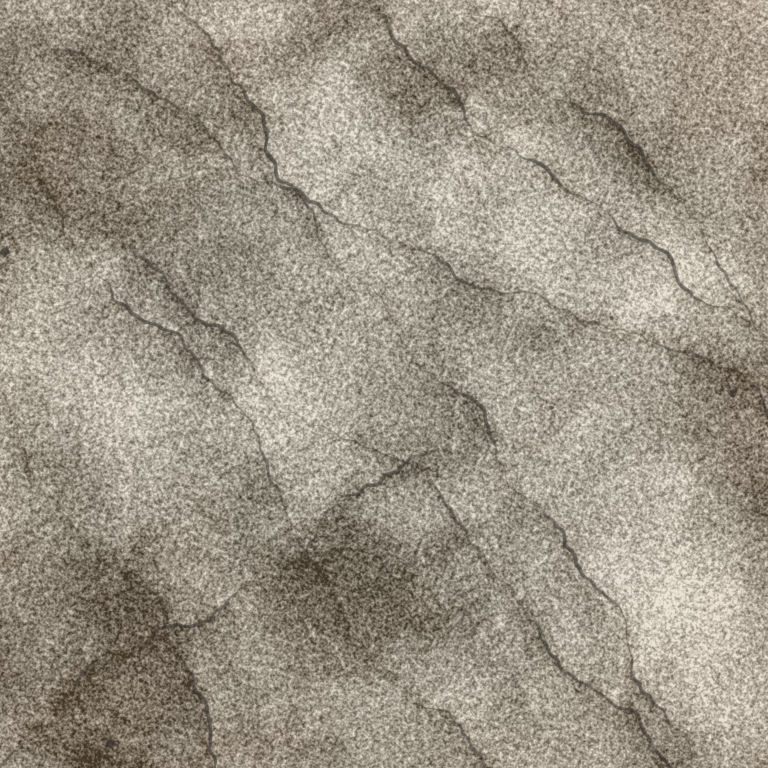
Reproduce this texture procedurally as a Shadertoy shader.

```glsl
// Weathered, speckled stone slab with diagonal cracks, brown stains and pale veins.

#define BASE_TONE 0.632
#define MOTTLE 0.27
#define GRAIN 0.29
#define STAIN 0.10
#define CRACKS 8
#define CRACK_ANGLE -0.66
#define CRACK_WIDTH 0.0017
#define CRACK_DEPTH 0.62
#define VEINS 12
#define VEIN_GAIN 0.13
#define PITS 9

float hash(vec2 p) {
    vec3 q = fract(p.xyx * vec3(0.1031, 0.1030, 0.0973));
    q += dot(q, q.yzx + 33.33);
    return fract((q.x + q.y) * q.z);
}

float cornerSlope(vec2 cell, vec2 offset) {
    float a = 6.2832 * hash(cell);
    return dot(vec2(cos(a), sin(a)), offset);
}

float gradientNoise(vec2 p) {
    vec2 i = floor(p), f = p - i, e = vec2(0.0, 1.0);
    vec2 u = f * f * f * (f * (f * 6.0 - 15.0) + 10.0);
    return mix(mix(cornerSlope(i, f), cornerSlope(i + e.yx, f - e.yx), u.x),
               mix(cornerSlope(i + e, f - e), cornerSlope(i + e.yy, f - e.yy), u.x), u.y);
}

mat2 rotation(float a) {
    return mat2(cos(a), sin(a), -sin(a), cos(a));
}

float fbm(vec2 p) {
    float sum = 0.0, amp = 1.0;
    for (int i = 0; i < 6; i++) {
        sum += amp * gradientNoise(p);
        p = rotation(0.6) * p * 2.0 + 17.3;
        amp *= 0.62;
    }
    return sum;
}

// Meandering line: x is the signed distance, y the position along it, z the end fade
vec3 wanderingLine(vec2 p, vec2 centre, float angle, float halfLength, float seed) {
    vec2 q = (p - centre) * rotation(angle);
    float row = seed * 7.37 + 0.4;
    q.y += 0.100 * gradientNoise(vec2(q.x * 3.0, row))
         + 0.034 * gradientNoise(vec2(q.x * 10.0, row + 40.0))
         + 0.009 * gradientNoise(vec2(q.x * 48.0, row + 80.0));
    return vec3(q.y, q.x, 1.0 - smoothstep(0.75 * halfLength, halfLength, abs(q.x)));
}

void mainImage(out vec4 fragColor, in vec2 fragCoord) {
    vec2 uv = fragCoord / iResolution.y;
    float px = 1.0 / iResolution.y;

    // Cloudy mottling, brighter towards the upper right
    vec2 warp = 0.06 * vec2(fbm(uv * 4.0 + 3.1), fbm(uv * 4.0 + 29.7));
    float tone = BASE_TONE + MOTTLE * fbm((uv + warp) * 3.2 + 5.0);
    tone += 0.07 * (uv.x + uv.y - 1.0) * uv.y;

    // Ragged brown stains
    float stain = smoothstep(0.05, 0.55, fbm((uv + warp) * 2.6 + 61.0));
    tone -= STAIN * stain;

    // Pale, broken veins, mostly upright
    for (int i = 0; i < VEINS; i++) {
        float id = float(i);
        vec2 centre = vec2(hash(vec2(id, 3.0)), hash(vec2(id, 8.0)));
        float angle = (i % 3 == 0) ? -0.3 : 1.45 + 0.4 * (hash(vec2(id, 5.0)) - 0.5);
        vec3 vein = wanderingLine(uv, centre, angle, 0.06 + 0.12 * hash(vec2(id, 11.0)), id + 30.0);
        float broken = smoothstep(-0.25, 0.35, gradientNoise(uv * 38.0 + id));
        float width = 0.003 + 0.005 * hash(vec2(id, 14.0));
        tone += VEIN_GAIN * broken * vein.z * exp(-pow(vein.x / width, 2.0));
    }

    // Diagonal cracks with a dirty halo and a tone step along one side
    float crackMask = 0.0, dirt = 0.0;
    for (int i = 0; i < CRACKS; i++) {
        float id = float(i);
        float lane = (id + 0.5 + 0.5 * (hash(vec2(id, 21.0)) - 0.5)) / float(CRACKS) - 0.5;
        float angle = CRACK_ANGLE + 0.55 * (hash(vec2(id, 23.0)) - 0.5);
        if (i == 1) angle = 0.6;
        vec2 across = vec2(-sin(CRACK_ANGLE), cos(CRACK_ANGLE));
        vec2 along = vec2(across.y, -across.x) * 0.4 * (hash(vec2(id, 25.0)) - 0.5);
        float halfLength = 0.3 + 0.4 * hash(vec2(id, 27.0));
        vec3 crack = wanderingLine(uv, vec2(0.5) + across * lane * 1.1 + along, angle, halfLength, id);
        float d = abs(crack.x);
        float open = smoothstep(-0.35, 0.45, gradientNoise(vec2(crack.y * 9.0, id * 5.7 + 0.5)));
        float width = CRACK_WIDTH * (0.35 + 1.3 * open);
        float core = 1.0 - smoothstep(width - px, width + px, d);
        crackMask = max(crackMask, core * crack.z * (0.4 + 0.6 * open));
        float fray = 0.5 + gradientNoise(uv * 42.0 + id);
        dirt = max(dirt, crack.z * fray * exp(-d / (0.006 + 0.010 * open)));
        float side = smoothstep(-0.002, 0.002, crack.x) - 0.4;
        tone += 0.085 * crack.z * side * exp(-d * 17.0) * (0.4 + open);
    }
    tone -= 0.15 * dirt;

    // Fine mineral speckle
    float speckle = gradientNoise(rotation(0.4) * uv * 235.0)
                  + 0.75 * gradientNoise(rotation(1.1) * uv * 118.0 + 9.0)
                  + 0.60 * gradientNoise(rotation(0.8) * uv * 390.0 + 5.0);
    tone += GRAIN * speckle;

    // Small dark pits
    float pits = 0.0;
    for (int i = 0; i < PITS; i++) {
        float id = float(i);
        vec2 centre = vec2(hash(vec2(id, 41.0)), hash(vec2(id, 43.0)));
        float radius = 0.002 + 0.004 * pow(hash(vec2(id, 47.0)), 2.0);
        float d = length(uv - centre) + 0.003 * gradientNoise(uv * 150.0);
        pits = max(pits, 1.0 - smoothstep(radius - px, radius + px, d));
    }

    // Grey-beige colouring, greener in the middle and warmer at the rim and in stains
    float warmth = smoothstep(0.2, 0.7, length(uv - 0.5)) + 0.6 * stain + 0.5 * dirt - 0.4;
    tone = clamp(tone, 0.25, 0.92);
    vec3 color = tone + vec3(0.0, -0.030, -0.086) + warmth * vec3(0.010, -0.006, -0.010);
    vec3 crackColor = vec3(0.22, 0.20, 0.18);
    color = mix(color, crackColor, max(CRACK_DEPTH * crackMask, 0.7 * pits));
    fragColor = vec4(color, 1.0);
}
```
